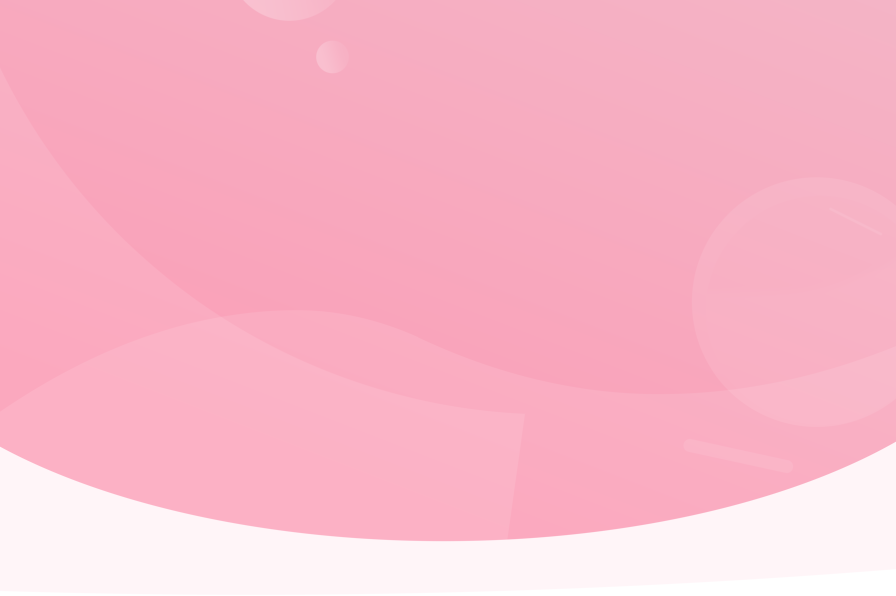
Reproduce this background procedurally as a Shadertoy shader.

```glsl
#define DEEP_PINK  vec3(0.984, 0.622, 0.718)
#define PALE_PINK  vec3(0.957, 0.706, 0.776)
#define BLUSH      vec3(1.000, 0.961, 0.973)
#define GRADIENT_DIR vec2(0.36, 0.93)
#define VEIL_ALPHA 0.10
#define RIM_ALPHA  0.09
#define GLASS_ALPHA 0.07
#define STREAK_ALPHA 0.09
#define BEAD_ALPHA 0.24

// Coverage of the region where the signed distance is negative
float fill(float dist) {
    float pixel = 1.0 / iResolution.x;
    return 1.0 - smoothstep(-0.75 * pixel, 0.75 * pixel, dist);
}

float circle(vec2 p, vec2 center, float radius) {
    return length(p - center) - radius;
}

float capsule(vec2 p, vec2 a, vec2 b, float radius) {
    vec2 ab = b - a;
    float along = clamp(dot(p - a, ab) / dot(ab, ab), 0.0, 1.0);
    return length(p - a - ab * along) - radius;
}

vec3 addLight(vec3 color, float alpha) {
    return mix(color, vec3(1.0), alpha);
}

// Lower border of the pink field: the base of a wide ellipse
float fieldEdge(float x) {
    float u = (x - 0.495) / 0.651;
    return 0.0612 + 0.301 * (1.0 - sqrt(max(0.0, 1.0 - u * u)));
}

// A crest on the left joined to a broad trough on the right
float waveEdge(float x) {
    float crest = x - 0.332;
    float trough = x - 0.7357;
    float hill = 0.319 - (crest < 0.0 ? 1.028 : 1.66) * crest * crest;
    float valley = 0.2253 + (trough < 0.0 ? 0.875 : 0.768) * trough * trough;
    return x < 0.466 ? hill : valley;
}

// Small sphere lit from its lower left side
float beadLight(vec2 p, vec2 center, float radius) {
    float side = dot(p - center, vec2(0.9, 0.3)) / radius;
    return fill(circle(p, center, radius)) * BEAD_ALPHA
         * mix(1.0, 0.25, smoothstep(-0.8, 0.9, side));
}

// Large clear bubble with an uneven rim
vec3 glassBubble(vec3 color, vec2 p) {
    float outer = fill(circle(p, vec2(0.9115, 0.328), 0.1393));
    float inner = fill(circle(p, vec2(0.9154, 0.319), 0.1276));
    float liquidTop = 0.335 + 2.2 * pow(max(p.x - 0.87, 0.0), 2.0);
    float liquid = smoothstep(-0.012, 0.004, liquidTop - p.y);
    float glint = fill(capsule(p, vec2(0.927, 0.432), vec2(0.983, 0.404), 0.0015));
    color = addLight(color, outer * mix(RIM_ALPHA, GLASS_ALPHA, inner));
    color = addLight(color, inner * liquid * 0.03);
    return addLight(color, inner * glint * 0.08);
}

void mainImage(out vec4 fragColor, in vec2 fragCoord) {
    vec2 p = fragCoord / iResolution.x;

    // Diagonal pink gradient
    float tone = clamp((dot(p, GRADIENT_DIR) - 0.25) / 0.73, 0.0, 1.0);
    vec3 pink = mix(DEEP_PINK, PALE_PINK, tone);

    // Translucent veils: outside of a big disc, then the wave
    float cutLine = p.x - 0.5859 - 0.14 * (p.y - 0.2031);
    float outsideDisc = -circle(p, vec2(0.6185, 0.890), 0.6875);
    pink = addLight(pink, VEIL_ALPHA * fill(max(outsideDisc, cutLine)));
    pink = addLight(pink, VEIL_ALPHA * fill(p.y - waveEdge(p.x)));

    // Bubbles and the slanted streak
    pink = addLight(pink, beadLight(p, vec2(0.323, 0.711), 0.069));
    pink = addLight(pink, beadLight(p, vec2(0.3711, 0.6016), 0.0182));
    pink = glassBubble(pink, p);
    float streak = capsule(p, vec2(0.770, 0.168), vec2(0.878, 0.1445), 0.0072);
    pink = addLight(pink, STREAK_ALPHA * fill(streak));

    // White floor, blush band, then the pink field above
    float bandEdge = 0.0013 + 0.0553 * (p.x - 0.28) * (p.x - 0.28);
    vec3 color = mix(vec3(1.0), BLUSH, fill(bandEdge - p.y));
    color = mix(color, pink, fill(fieldEdge(p.x) - p.y));
    fragColor = vec4(color, 1.0);
}
```
